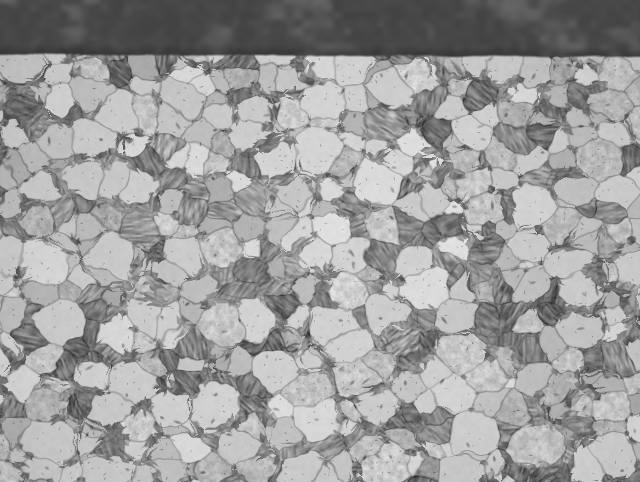
This texture is drawn by a Shadertoy shader. Its source:

```glsl
#define CELL vec2(0.054, 0.046)
#define BAND_EDGE 0.888
#define BAND_TONE 0.275
#define PEARLITE_DARK 0.42
#define PEARLITE_LIGHT 0.61
#define FERRITE_DARK 0.65
#define FERRITE_LIGHT 0.86
#define LAMELLA_FREQ vec2(55.0, 230.0)
#define LAMELLA_CONTRAST 0.34
#define BOUNDARY_WIDTH 0.0034
#define BOUNDARY_DEPTH 0.21
#define SOFTNESS 0.0018

vec3 hash3(vec2 p) {
    vec3 q = fract(p.xyx * vec3(0.1031, 0.1030, 0.0973));
    q += dot(q, q.yxz + 33.33);
    return fract((q.xxy + q.yzz) * q.zyx);
}

float noise(vec2 p) {
    vec2 i = floor(p), f = fract(p);
    f = f * f * (3.0 - 2.0 * f);
    float low = mix(hash3(i).x, hash3(i + vec2(1, 0)).x, f.x);
    float high = mix(hash3(i + vec2(0, 1)).x, hash3(i + vec2(1, 1)).x, f.x);
    return mix(low, high, f.y);
}

float fbm(vec2 p) {
    return 0.5 * noise(p) + 0.3 * noise(p * 2.1 + 7.3) + 0.2 * noise(p * 4.3 + 3.1);
}

vec2 rotate(vec2 p, float a) {
    float c = cos(a), s = sin(a);
    return vec2(c * p.x - s * p.y, s * p.x + c * p.y);
}

// Few cells are large, most are small
float grainSize(vec2 id) {
    return pow(hash3(id + 41.0).z, 4.0);
}

// Striped, darkly etched phase
float pearlite(vec2 p, vec2 id) {
    vec3 h = hash3(id + 113.0);
    vec2 q = rotate(p + 0.004 * noise(p * 40.0), h.x * 6.2832);
    float lamella = noise(q * LAMELLA_FREQ) - 0.5;
    float mottle = fbm(p * 75.0) - 0.5;
    float tone = mix(PEARLITE_DARK, PEARLITE_LIGHT, h.y);
    return tone + LAMELLA_CONTRAST * mix(0.5, 1.0, h.z) * lamella + 0.18 * mottle;
}

// Short dark dashes scattered in the light grains
float specks(vec2 p, float freq, float density) {
    vec2 g = p * freq, id = floor(g);
    vec3 h = hash3(id + 19.0);
    vec3 k = hash3(id + 71.0);
    vec2 d = rotate(fract(g) - 0.3 - 0.4 * h.xy, k.x * 6.2832);
    float r = length(d * vec2(mix(0.4, 1.0, k.y), 1.3));
    return step(h.z, density) * (1.0 - smoothstep(0.05, 0.22, r)) * mix(0.5, 1.0, k.z);
}

// Smooth, light phase
float ferrite(vec2 p, vec2 id) {
    vec3 h = hash3(id + 207.0);
    float tone = mix(FERRITE_DARK, FERRITE_LIGHT, max(h.x, 0.8 * sqrt(grainSize(id))));
    float etched = step(0.72, h.y);
    tone += (0.05 + 0.2 * etched) * (fbm(p * 100.0) - 0.5) - 0.05 * etched;
    return tone - 0.22 * specks(p, 85.0, 0.16) - 0.3 * specks(p + 3.7, 38.0, 0.09);
}

float grain(vec2 p, vec2 id, float pocket) {
    float isPearlite = step(0.56 + 0.6 * grainSize(id), hash3(id + 301.0).x);
    return mix(ferrite(p, id), pearlite(p, id), max(isPearlite, pocket));
}

// Weighted Voronoi grains with pockets at the triple points
float steel(vec2 p) {
    vec2 warp = vec2(noise(p * 32.0), noise(p * 32.0 + 57.0)) - 0.5;
    warp += 0.4 * (vec2(noise(p * 85.0), noise(p * 85.0 + 23.0)) - 0.5);
    vec2 g = (p + 0.015 * warp) / CELL, base = floor(g);
    vec3 near = vec3(1e3);
    vec2 c1 = vec2(0), c2 = vec2(0), c3 = vec2(0), id1 = vec2(0), id2 = vec2(0);
    for (int y = -2; y <= 2; y++)
    for (int x = -2; x <= 2; x++) {
        vec2 id = base + vec2(x, y);
        vec2 c = id + 0.05 + 0.9 * hash3(id).xy;
        float d = dot(g - c, g - c) - 1.1 * grainSize(id);
        if (d < near.x) {
            near = vec3(d, near.xy);
            c3 = c2; c2 = c1; c1 = c;
            id2 = id1; id1 = id;
        } else if (d < near.y) {
            near = vec3(near.x, d, near.y);
            c3 = c2; c2 = c;
            id2 = id;
        } else if (d < near.z) {
            near.z = d;
            c3 = c;
        }
    }
    float edge = 0.5 * (near.y - near.x) / max(length(c2 - c1), 0.05) * CELL.y;
    float corner = 0.5 * (near.z - near.x) / max(length(c3 - c1), 0.05) * CELL.y;
    float reach = 0.018 * noise(p * 16.0 + 5.0) - 0.003;
    float pocket = 1.0 - smoothstep(-SOFTNESS, SOFTNESS, corner - reach);
    float tone = mix(grain(p, id2, pocket), grain(p, id1, pocket),
                     smoothstep(-SOFTNESS, SOFTNESS, edge));
    float line = 1.0 - smoothstep(0.0, BOUNDARY_WIDTH, edge);
    float rim = 1.0 - smoothstep(0.0, BOUNDARY_WIDTH, abs(corner - reach));
    line = max(line * (1.0 - 0.7 * pocket), 0.5 * rim);
    return tone - BOUNDARY_DEPTH * line * mix(0.5, 1.0, noise(p * 30.0));
}

// Dark mount above the polished surface
float mount(vec2 p, float height) {
    float cloud = smoothstep(0.5, 0.85, fbm(p * vec2(11.0, 14.0) + 2.0));
    float shade = 0.05 * (1.0 - smoothstep(0.0, 0.025, height));
    return BAND_TONE + 0.11 * cloud + 0.03 * (noise(p * 60.0) - 0.5) - shade;
}

void mainImage(out vec4 fragColor, in vec2 fragCoord) {
    vec2 p = fragCoord / iResolution.y;
    vec2 fromCenter = p - vec2(0.72, 0.42);
    float light = 1.03 - 0.16 * dot(fromCenter, fromCenter);
    float height = p.y - BAND_EDGE + 0.004 * p.x - 0.006 * (fbm(p.xx * vec2(18.0, 3.0)) - 0.5);
    float tone = mix(steel(p) * light, mount(p, height), smoothstep(-0.004, 0.003, height));
    fragColor = vec4(vec3(clamp(tone, 0.0, 1.0)), 1.0);
}
```
